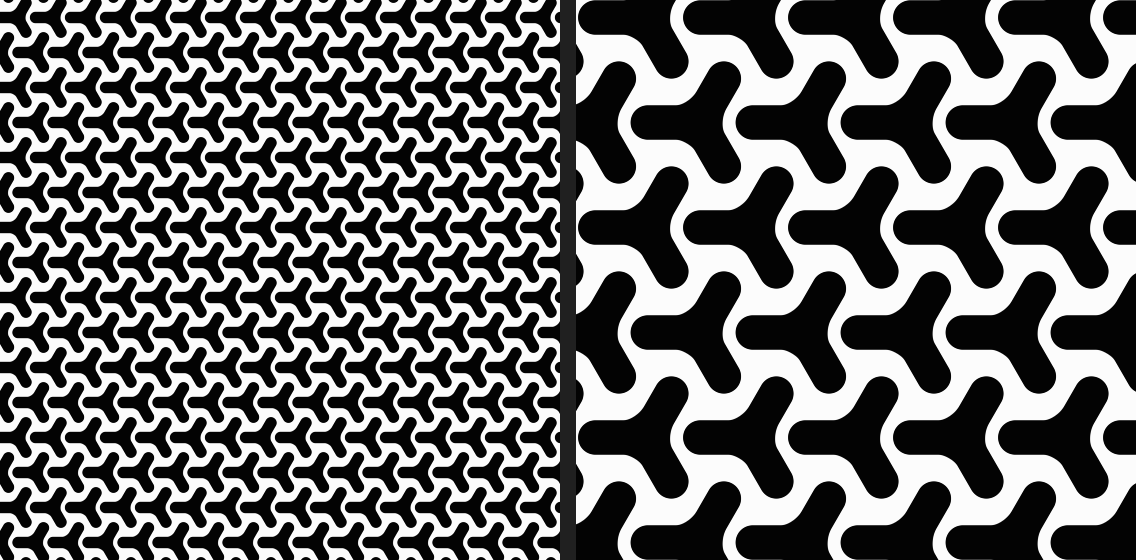
Left: the whole. Right: its middle third, enlarged.
Write a WebGL 2 fragment shader that draws this pattern.

```glsl
#version 300 es
precision highp float;
// Staggered rows of black, round-ended three-armed shapes on white, tiling seamlessly.

#define REPEATS 16.0      // shapes across and rows down; even, so the stagger wraps
#define ARM_LENGTH 0.483  // centre to middle of the round end, in cells
#define ARM_RADIUS 0.164  // half the arm width, in cells
#define FILLET 0.11       // rounding of the inner corners, in cells
#define EDGE_PIXELS 1.2   // width of the smoothed edge
#define INK vec3(0.01)
#define PAPER vec3(0.99)

uniform vec2 u_resolution;
out vec4 fragColor;

const float THIRD_TURN = 2.0943951;

float smoothMin(float a, float b, float k) {
  float h = max(k - abs(a - b), 0.0) / k;
  return min(a, b) - 0.25 * k * h * h;
}

// Distance to an arm's centre line, from the origin along a unit direction
float armDistance(vec2 p, vec2 direction) {
  return length(p - direction * clamp(dot(p, direction), 0.0, ARM_LENGTH));
}

// Three arms a third of a turn apart, the first pointing left
float tripodDistance(vec2 p) {
  float d = armDistance(p, vec2(-1.0, 0.0));
  for (int i = 0; i < 2; i++) {
    float angle = THIRD_TURN * (float(i) - 0.5);
    d = smoothMin(d, armDistance(p, vec2(cos(angle), sin(angle))), FILLET);
  }
  return d - ARM_RADIUS;
}

// Nearest shape among this row and the rows above and below
float patternDistance(vec2 p) {
  float nearest = 1e3;
  float baseRow = floor(p.y);
  for (int j = -1; j <= 1; j++) {
    float row = baseRow + float(j);
    float stagger = 0.5 * mod(row, 2.0);
    float localX = fract(p.x - stagger);
    for (int i = -1; i <= 2; i++) {
      vec2 offset = vec2(localX - float(i), p.y - row - 0.5);
      nearest = min(nearest, tripodDistance(offset));
    }
  }
  return nearest;
}

void main() {
  vec2 cell = gl_FragCoord.xy / u_resolution * REPEATS;
  float pixel = REPEATS / min(u_resolution.x, u_resolution.y);
  float halfEdge = 0.5 * EDGE_PIXELS * pixel;
  float paperAmount = smoothstep(-halfEdge, halfEdge, patternDistance(cell));
  fragColor = vec4(mix(INK, PAPER, paperAmount), 1.0);
}
```
